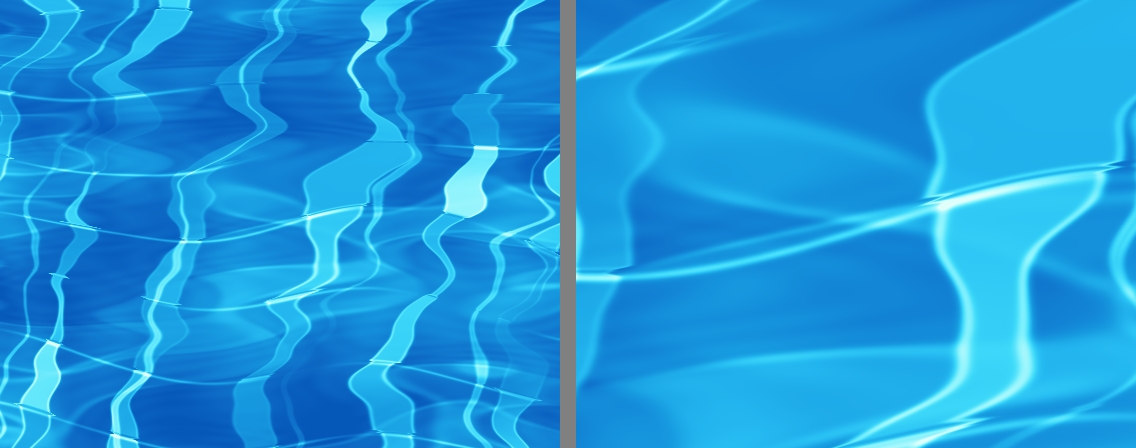
Left: the whole. Right: its middle third, enlarged.
This texture is drawn by a Shadertoy shader. Its source:

```glsl
// Sunlit pool water: zigzag light ribbons, thin horizontal glints and flat
// lens-shaped ripples over deep blue. Gradient noise bends the plane, each
// layer adds to one brightness value, and a colour ramp turns it into blue.

const vec3 DEEP  = vec3(0.02, 0.34, 0.72);
const vec3 BLUE  = vec3(0.05, 0.41, 0.77);
const vec3 AZURE = vec3(0.07, 0.51, 0.83);
const vec3 SKY   = vec3(0.09, 0.61, 0.88);
const vec3 CYAN  = vec3(0.15, 0.74, 0.95);
const vec3 AQUA  = vec3(0.25, 0.86, 0.98);
const vec3 FOAM  = vec3(0.53, 0.95, 0.99);
const vec3 GLARE = vec3(0.88, 1.00, 0.98);

const float BASE_TONE      = 0.14;   // brightness of the still water
const float ZIGZAG         = 0.15;   // sideways swing of the ribbons
const float LEAN           = 0.32;   // ribbons tilt right going up
const float RIBBON_SPACING = 0.27;
const float RIBBON_WIDTH   = 0.034;  // half width
const float THREAD_SPACING = 0.36;
const float THREAD_WIDTH   = 0.007;
const float ROW_SPACING    = 0.17;
const float GLINT_WIDTH    = 0.0036;
const float EDGE           = 0.004;  // softness of the outlines
const float LENS_LEVEL     = 0.13;

vec2 gradientAt(vec2 cell) {
    float h = fract(sin(dot(cell, vec2(127.1, 311.7))) * 43758.545);
    return vec2(cos(6.2832 * h), sin(6.2832 * h));
}

float noise(vec2 p) {
    vec2 i = floor(p), f = fract(p);
    vec2 u = f * f * f * (f * (f * 6.0 - 15.0) + 10.0);
    vec2 e = vec2(1.0, 0.0);
    float a = dot(gradientAt(i), f);
    float b = dot(gradientAt(i + e.xy), f - e.xy);
    float c = dot(gradientAt(i + e.yx), f - e.yx);
    float d = dot(gradientAt(i + e.xx), f - e.xx);
    return mix(mix(a, b, u.x), mix(c, d, u.x), u.y);
}

float bell(float x) { return exp(-x * x); }

// Upright bands of varying width: x = fill, y = bright rim, z = body tone
vec3 ribbons(vec2 q, float rowStep, float spacing, float width, float seed) {
    float u = q.x / spacing + seed;
    float column = floor(u) * 1.37 + seed + 0.3;
    float d = abs(fract(u) - 0.5) * spacing;
    float swell = noise(vec2(column, q.y * 4.0)) + 0.5 * noise(vec2(column + 9.0, rowStep * 1.7));
    float w = width * clamp(1.0 + 1.8 * swell, 0.14, 2.0);
    float presence = clamp(0.8 + 1.6 * noise(vec2(column + 5.0, q.y * 2.2)), 0.0, 1.0);
    float fill = smoothstep(w + EDGE, w - EDGE, d) * presence;
    float rim = bell((d - w) / EDGE) * presence;
    float body = 0.6 + 0.75 * noise(vec2(column + 3.0, rowStep * 1.7 + 0.4)) + 0.0015 / w;
    return vec3(fill, rim, clamp(body, 0.45, 1.0));
}

// Long flat ripple shapes: x = fill, y = rim, z = height
vec3 lenses(vec2 q, vec2 seed) {
    float g = noise(q * vec2(2.0, 7.5) + seed);
    float fill = smoothstep(LENS_LEVEL - 0.03, LENS_LEVEL + 0.03, g);
    return vec3(fill, bell((g - LENS_LEVEL) / 0.03), g);
}

float span(float a, float b, float t) { return clamp((t - a) / (b - a), 0.0, 1.0); }

vec3 waterColour(float t) {
    vec3 c = mix(DEEP, BLUE, span(-0.06, 0.11, t));
    c = mix(c, AZURE, span(0.11, 0.28, t));
    c = mix(c, SKY, span(0.28, 0.45, t));
    c = mix(c, CYAN, span(0.45, 0.62, t));
    c = mix(c, AQUA, span(0.62, 0.78, t));
    c = mix(c, FOAM, span(0.78, 1.0, t));
    return mix(c, GLARE, span(1.0, 1.3, t));
}

void mainImage(out vec4 fragColor, in vec2 fragCoord) {
    vec2 p = fragCoord / iResolution.y;
    p.y *= 0.9 + 0.2 * p.y;

    // Bend the plane as ripples do
    vec2 q = p;
    q.x += ZIGZAG * noise(p * vec2(2.0, 6.5) + 3.7) + 0.045 * noise(p * vec2(3.0, 14.0) + 8.2);
    q.y += 0.07 * noise(p * vec2(1.5, 5.0) + 15.3);

    // Horizontal rows and their glints
    float v = (p.y + 0.03 * p.x + 0.2 * noise(p * vec2(1.4, 1.6) + 21.6)) / ROW_SPACING;
    float row = floor(v + 0.5);
    float rowStep = floor(v) + smoothstep(0.0, 0.07, fract(v));
    float glint = bell((v - row) * ROW_SPACING / GLINT_WIDTH);
    glint *= smoothstep(-0.12, 0.25, noise(vec2(p.x * 2.0 + 4.0, row * 1.37 + 0.4)));

    // Soft blue patches
    float tone = BASE_TONE + 0.45 * noise(q * vec2(2.0, 4.0) + 31.2)
               + 0.2 * noise(q * vec2(7.0, 3.0) + 40.5);

    // Lens ripples with faint nested contours
    float fade = smoothstep(-0.2, 0.3, noise(p * 2.6 + 52.4));
    for (int i = 0; i < 2; i++) {
        vec3 lens = lenses(q, vec2(61.3, 17.8) * float(i + 1));
        tone += 0.13 * lens.x + 0.24 * fade * lens.y + 0.02 * sin(38.0 * lens.z);
    }

    // Broad ribbons, then fine threads
    vec2 tilted = q - vec2(LEAN * p.y, 0.0);
    vec3 band = ribbons(tilted, rowStep, RIBBON_SPACING, RIBBON_WIDTH, 2.4);
    vec3 thread = ribbons(tilted + 0.05 * noise(p * vec2(3.0, 9.0) + 70.1),
                          rowStep, THREAD_SPACING, THREAD_WIDTH, 6.7);
    tone = mix(tone, band.z + 0.12 * tone, band.x);
    tone += (0.14 + 0.3 * fade) * band.y;
    tone += 0.4 * thread.x + 0.12 * thread.y;
    tone += glint * (0.45 + 0.2 * band.x);

    fragColor = vec4(waterColour(tone), 1.0);
}
```
